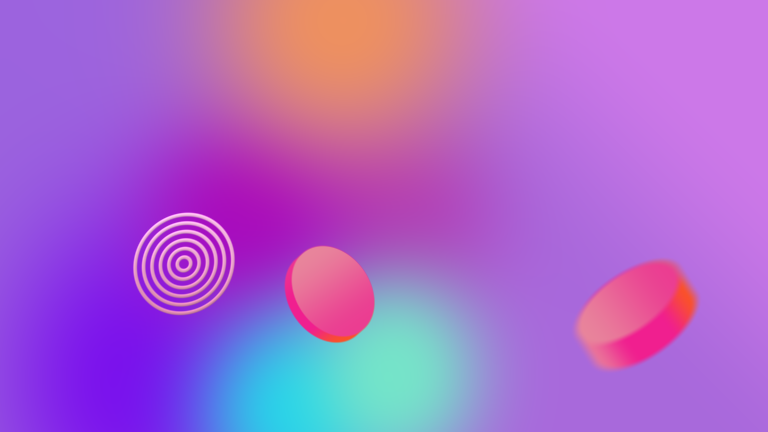
A WebGL 1 fragment shader for this background:

```glsl
precision highp float;

uniform vec2 u_resolution;

const vec3 LAVENDER = vec3(0.61, 0.39, 0.87);
const vec3 ORCHID = vec3(0.66, 0.41, 0.86);
const vec3 PINK = vec3(0.80, 0.47, 0.91);
const vec3 VIOLET = vec3(0.48, 0.06, 0.93);
const vec3 MAGENTA = vec3(0.66, 0.02, 0.74);
const vec3 PLUM = vec3(0.70, 0.20, 0.70);
const vec3 ORANGE = vec3(0.94, 0.57, 0.36);
const vec3 CYAN = vec3(0.14, 0.82, 0.92);
const vec3 MINT = vec3(0.46, 0.92, 0.78);
const vec3 SALMON = vec3(0.91, 0.52, 0.61);
const vec3 ROSE = vec3(0.92, 0.24, 0.57);
const vec3 HOT_PINK = vec3(0.94, 0.12, 0.56);
const vec3 EMBER = vec3(0.98, 0.32, 0.16);

// Components of v along an axis at the given angle and across it
vec2 alignTo(vec2 v, float angle) {
  float c = cos(angle), s = sin(angle);
  return vec2(c * v.x + s * v.y, c * v.y - s * v.x);
}

float coverage(float dist, float blur) {
  return 1.0 - smoothstep(-blur, blur, dist);
}

// Soft elliptical light with a slightly flat middle
vec3 glow(vec3 base, vec2 p, vec2 centre, vec2 radii, vec3 tint, float strength) {
  vec2 d = (p - centre) / radii;
  return mix(base, tint, strength * exp(-pow(dot(d, d), 1.25)));
}

vec3 backdrop(vec2 p) {
  vec3 col = mix(LAVENDER, ORCHID, smoothstep(0.0, 1.2, p.x));
  col = mix(col, PINK, smoothstep(1.65, 2.4, p.x + p.y));
  col = glow(col, p, vec2(0.32, 0.12), vec2(0.32, 0.40), VIOLET, 1.0);
  col = glow(col, p, vec2(0.90, 0.50), vec2(0.25, 0.24), PLUM, 0.85);
  col = glow(col, p, vec2(0.57, 0.49), vec2(0.25, 0.25), MAGENTA, 0.95);
  col = glow(col, p, vec2(0.79, 0.95), vec2(0.31, 0.31), ORANGE, 0.97);
  col = glow(col, p, vec2(0.70, 0.05), vec2(0.24, 0.24), CYAN, 1.0);
  return glow(col, p, vec2(0.92, 0.14), vec2(0.20, 0.23), MINT, 0.92);
}

// Elliptical face extruded along depth
vec3 disc(vec3 base, vec2 p, vec2 centre, vec2 depth, float angle, vec2 radii,
          float sheen, float blur) {
  vec2 q = alignTo(p - centre, angle) / radii;
  vec2 axis = alignTo(depth, angle) / radii;
  vec2 rim = q - axis * clamp(dot(q, axis) / dot(axis, axis), 0.0, 1.0);

  vec3 side = mix(HOT_PINK, EMBER, smoothstep(0.3, 0.95, rim.x));
  side = mix(side, SALMON, sheen * (1.0 - smoothstep(-1.0, -0.3, rim.x)));
  vec3 face = mix(SALMON, ROSE, smoothstep(-1.0, 0.9, q.x));

  vec3 col = mix(side, face, coverage((length(q) - 1.0) * radii.y, blur));
  return mix(base, col, coverage((length(rim) - 1.0) * radii.y, blur));
}

// Concentric tubes lit from the upper left
vec3 rings(vec3 base, vec2 p, vec2 centre, float blur) {
  const float SPACING = 0.0196;
  const float INNER = 0.0155;
  const float HALF_WIDTH = 0.0042;
  vec2 q = alignTo(p - centre, 0.85) / vec2(1.04, 0.96);
  float r = length(q);
  float index = clamp(floor((r - INNER) / SPACING + 0.5), 0.0, 5.0);
  float offset = r - INNER - index * SPACING;

  vec2 outward = (p - centre) / max(length(p - centre), 0.001);
  float light = dot(outward, vec2(-0.5, 0.86)) * offset / HALF_WIDTH;
  float height = smoothstep(-0.12, 0.12, p.y - centre.y);
  vec3 tube = mix(vec3(0.86, 0.54, 0.68), vec3(0.97, 0.73, 0.90), height);
  tube *= 1.0 + 0.22 * clamp(light, -1.0, 1.0);
  return mix(base, tube, coverage(abs(offset) - HALF_WIDTH, blur));
}

void main() {
  vec2 p = gl_FragCoord.xy / u_resolution.y;
  float edge = 1.0 / u_resolution.y;

  vec3 col = backdrop(p);
  col = rings(col, p, vec2(0.426, 0.389), edge);
  col = disc(col, p, vec2(0.771, 0.326), vec2(-0.016, -0.014), -0.96,
             vec2(0.113, 0.086), 0.2, edge);
  col = disc(col, p, vec2(1.454, 0.299), vec2(0.037, -0.058), 0.61,
             vec2(0.139, 0.065), 0.85, max(edge, 0.008));
  gl_FragColor = vec4(col, 1.0);
}
```
